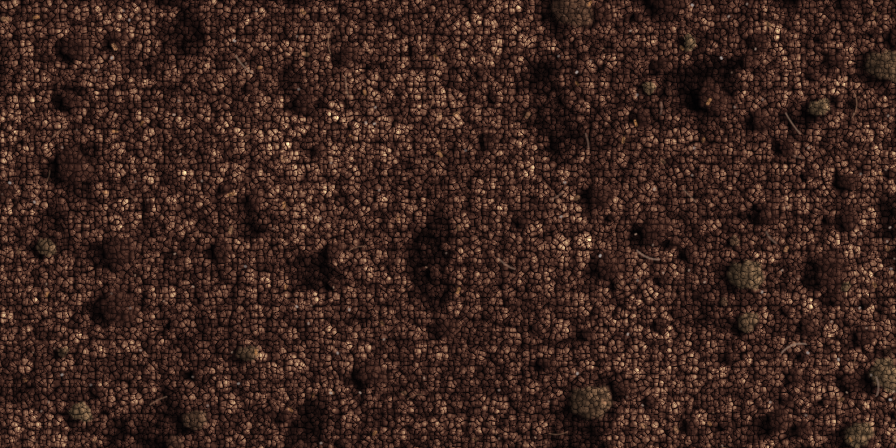
Reproduce this texture procedurally as a Shadertoy shader.

```glsl
// Dark crumbly garden soil with clods, pale specks and dry root fibres, lit from the right.

const vec2 LIGHT = vec2(0.95, 0.31);
const vec3 STONE = vec3(1.0, 0.79, 0.57);
const vec3 STRAW = vec3(0.58, 0.42, 0.31);
const vec3 OCHRE = vec3(0.62, 0.42, 0.25);
const vec3 QUARTZ = vec3(0.66, 0.62, 0.60);

vec3 hash3(vec2 p) {
    vec3 q = fract(vec3(p.xyx) * vec3(0.1031, 0.1030, 0.0973));
    q += dot(q, q.yxz + 33.33);
    return fract((q.xxy + q.yzz) * q.zyx);
}

mat2 rotation(float a) {
    return mat2(cos(a), sin(a), -sin(a), cos(a));
}

// Layered sines, roughly -1 to 1
float lumps(vec2 p) {
    float sum = 0.0, amplitude = 0.6;
    for (int i = 0; i < 5; i++) {
        p = rotation(1.1) * p * 1.37 + 2.3;
        sum += amplitude * sin(p.x + 1.3 * sin(p.y)) * cos(0.8 * p.y);
        amplitude *= 0.8;
    }
    return sum;
}

// Cellular grains: each one a lit dome with its own brightness
float litGrains(vec2 p, float freq, float seed) {
    p *= freq;
    vec2 cell = floor(p), offset = vec2(0.0);
    float first = 9.0, second = 9.0, tint = 0.0;
    for (int k = 0; k < 9; k++) {
        vec2 id = cell + vec2(k % 3 - 1, k / 3 - 1);
        vec3 h = hash3(id + seed);
        vec2 d = p - id - 0.1 - 0.8 * h.xy;
        float dist = length(d);
        if (dist < first) {
            second = first;
            first = dist;
            offset = d;
            tint = h.z;
        } else second = min(second, dist);
    }
    float dome = (1.0 - smoothstep(0.2, 1.0, first)) * smoothstep(-0.05, 0.3, second - first);
    return max(0.0, dome * (0.4 + 0.8 * tint + 0.9 * dot(offset, LIGHT)));
}

// Scattered clods, denser to the right: cover, light, shadow, paleness
vec4 clods(vec2 p, float freq, float density, float seed) {
    p *= freq;
    vec2 cell = floor(p);
    vec4 result = vec4(0.0, 1.0, 0.0, 0.0);
    for (int k = 0; k < 9; k++) {
        vec2 id = cell + vec2(k % 3 - 1, k / 3 - 1);
        vec3 h = hash3(id + seed), shape = hash3(id + seed + 57.0);
        float crowding = mix(0.6, 1.9, smoothstep(1.0, 1.7, id.x / freq));
        if (h.z > density * crowding) continue;
        vec2 d = p - id - 0.1 - 0.8 * h.xy;
        float a = atan(d.y, d.x), phase = 6.28 * shape.y;
        float wobble = 1.0 + 0.13 * sin(2.0 * a + phase) + 0.08 * sin(3.0 * a - phase)
                     + 0.06 * sin(7.0 * a + 2.0 * phase);
        float radius = mix(0.2, 0.4, shape.x * shape.x);
        float cover = 1.0 - smoothstep(0.78, 1.06, length(d) / (radius * wobble));
        float shadow = 1.0 - smoothstep(0.4, 1.3, length(d + LIGHT * radius * 0.8) / radius);
        if (cover > result.x) {
            result.xy = vec2(cover, 0.85 + 0.4 * dot(d / radius, LIGHT));
            result.w = smoothstep(0.8, 0.95, shape.z);
        }
        result.z = max(result.z, shadow);
    }
    return result;
}

// Thin curved strokes; with no bend and a short reach they become specks: cover, tint
vec2 strokes(vec2 p, float freq, float density, float reach, float width, float bend, float seed) {
    vec2 cell = floor(p * freq), result = vec2(0.0);
    float soft = 0.7 / iResolution.y + 0.0008;
    for (int k = 0; k < 9; k++) {
        vec2 id = cell + vec2(k % 3 - 1, k / 3 - 1);
        vec3 h = hash3(id + seed), shape = hash3(id + seed + 91.0);
        if (h.z > density) continue;
        vec2 d = rotation(6.28 * shape.x) * (p - (id + 0.1 + 0.8 * h.xy) / freq);
        d.y -= bend * (shape.y - 0.5) * d.x * d.x;
        d.x = max(abs(d.x) - reach * mix(0.3, 1.0, shape.z), 0.0);
        float size = width * mix(0.6, 1.2, shape.y);
        float cover = (1.0 - smoothstep(size - soft, size + soft, length(d))) * mix(0.45, 0.95, shape.z);
        if (cover > result.x) result = vec2(cover, shape.y);
    }
    return result;
}

vec3 soilColor(float tone) {
    return tone * (vec3(1.0, 0.5, 0.4) + tone * vec3(0.0, 0.4, 0.27)) + vec3(0.0, 0.002, 0.006);
}

void mainImage(out vec4 fragColor, in vec2 fragCoord) {
    vec2 p = fragCoord / iResolution.y;
    vec2 warped = p + 0.006 * vec2(lumps(p * 19.0), lumps(p * 19.0 + 7.0));

    // Fine soil over larger crumbs and dark pockets
    float grain = 0.65 * litGrains(p, 66.0, 11.0) + 0.48 * litGrains(p, 104.0, 37.0);
    float crumb = litGrains(warped, 25.0, 71.0);
    float tone = (0.04 + 0.38 * grain) * (0.66 + 0.75 * crumb) * (1.0 + 0.14 * lumps(p * 4.0));
    tone *= mix(0.4, 1.0, smoothstep(-1.0, -0.4, lumps(p * 8.0 + 3.0)));

    // Clods with cast shadows, small ones first
    float pale = 0.0;
    for (int i = 0; i < 2; i++) {
        float large = float(i);
        vec4 clod = clods(warped, mix(17.0, 8.5, large), mix(0.17, 0.2, large), 130.0 + 40.0 * large);
        tone *= 1.0 - 0.82 * clod.z;
        tone = mix(tone, clod.y * (0.1 + 0.24 * grain), clod.x);
        pale = mix(pale, clod.w, clod.x);
    }
    vec3 color = mix(soilColor(tone), 1.65 * tone * STONE, 0.85 * pale);

    // Specks, glints and fibres
    vec2 speck = strokes(p, 15.0, 0.13, 0.005, 0.0045, 0.0, 211.0);
    vec2 glint = strokes(p, 34.0, 0.07, 0.001, 0.0026, 0.0, 263.0);
    vec2 fibre = strokes(p, 6.0, 0.36, 0.03, 0.0022, 26.0, 307.0);
    color = mix(color, mix(OCHRE, STRAW, speck.y) * (0.6 + 0.6 * grain), speck.x);
    color = mix(color, mix(STRAW, QUARTZ, glint.y), glint.x);
    color = mix(color, mix(STRAW, QUARTZ, 0.5 * fibre.y), 0.75 * fibre.x);
    fragColor = vec4(color, 1.0);
}
```
